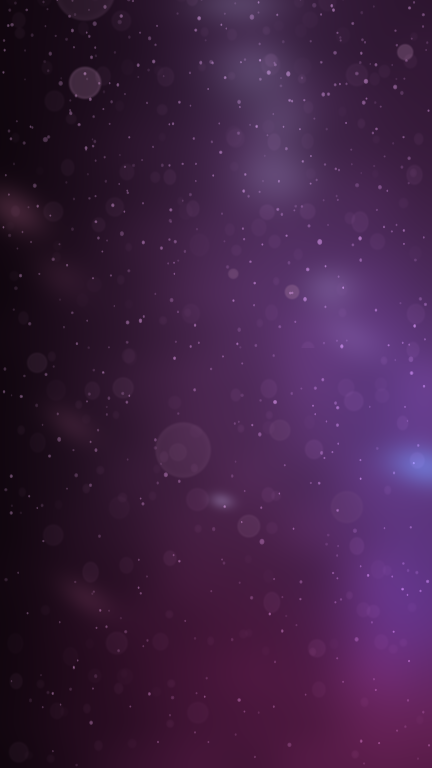
This background is drawn by a Shadertoy shader. Its source:

```glsl
// Violet nebula haze with soft blue glows, bokeh discs and drifting dust.

const vec3 SHADOW = vec3(0.055, 0.018, 0.048);
const vec3 PLUM_LOW = vec3(0.275, 0.083, 0.225);
const vec3 PLUM_MID = vec3(0.290, 0.140, 0.290);
const vec3 PLUM_HIGH = vec3(0.180, 0.085, 0.190);
const vec3 MIST = vec3(0.10, 0.12, 0.13);
const vec3 VIOLET = vec3(0.08, 0.08, 0.22);
const vec3 ROSE = vec3(0.17, 0.10, 0.13);
const vec3 AZURE = vec3(0.05, 0.20, 0.25);
const vec3 DISC_TINT = vec3(0.62, 0.45, 0.60);
const vec3 DUST_TINT = vec3(0.80, 0.62, 0.82);
const float SMUDGE_TILT = -0.55;
const int DUST_LAYERS = 4;
const int BOKEH_LAYERS = 3;

// Large bokeh: centre, radius, strength (units of canvas width)
const int DISC_COUNT = 12;
const vec4 DISCS[DISC_COUNT] = vec4[](
    vec4(0.424, 0.736, 0.064, 0.16), vec4(0.412, 0.731, 0.020, 0.10),
    vec4(0.197, 1.586, 0.037, 0.38), vec4(0.938, 1.657, 0.018, 0.45),
    vec4(0.676, 1.102, 0.016, 0.50), vec4(0.540, 1.144, 0.011, 0.40),
    vec4(0.576, 0.560, 0.026, 0.20), vec4(0.803, 0.604, 0.037, 0.11),
    vec4(0.648, 0.782, 0.024, 0.15), vec4(0.285, 0.880, 0.024, 0.12),
    vec4(0.086, 0.938, 0.023, 0.14), vec4(0.197, 1.800, 0.070, 0.17));

vec3 hash3(vec2 cell) {
    vec3 q = fract(cell.xyx * vec3(0.1031, 0.1030, 0.0973));
    q += dot(q, q.yxz + 33.33);
    return fract((q.xxy + q.yzz) * q.zyx);
}

float noise(vec2 p) {
    vec2 i = floor(p), f = fract(p);
    f = f * f * (3.0 - 2.0 * f);
    return mix(mix(hash3(i).x, hash3(i + vec2(1, 0)).x, f.x),
               mix(hash3(i + vec2(0, 1)).x, hash3(i + vec2(1, 1)).x, f.x), f.y);
}

float glow(vec2 p, vec2 center, vec2 size, float tilt) {
    vec2 d = p - center;
    float c = cos(tilt), s = sin(tilt);
    d = vec2(c * d.x + s * d.y, c * d.y - s * d.x) / size;
    return exp(-dot(d, d));
}

// Translucent disc with a slightly brighter rim
float disc(float dist, float radius, float blur) {
    float body = 1.0 - smoothstep(radius - blur, radius + blur, dist);
    return body * (0.75 + 0.25 * smoothstep(0.75, 1.0, dist / radius));
}

// One jittered disc per grid cell; "keep" is the share of cells filled
float scatter(vec2 p, float cells, float keep, vec2 radii, float blur, float seed) {
    vec2 g = p * cells, cell = floor(g);
    vec3 place = hash3(cell + seed), look = hash3(cell + seed + 57.0);
    float radius = mix(radii.x, radii.y, look.x * look.x);
    float margin = min(0.45, (radius + blur) * cells * 1.3);
    vec2 d = (g - cell - mix(vec2(margin), vec2(1.0 - margin), place.xy)) / cells;
    d.x *= 1.0 + 0.3 * look.y;
    return step(place.z, keep) * disc(length(d), radius, blur) * mix(0.25, 1.0, look.z);
}

vec3 haze(vec2 p) {
    // Dark left side fading into plum
    vec3 plum = mix(PLUM_LOW, PLUM_MID, smoothstep(0.2, 0.75, p.y));
    plum = mix(plum, PLUM_HIGH, smoothstep(0.9, 1.72, p.y));
    vec3 col = mix(SHADOW, plum, smoothstep(-0.1, 0.6, p.x));

    // Broad light along the upper column and right side
    col += vec3(0.07, 0.06, 0.10) * glow(p, vec2(0.61, 1.50), vec2(0.21, 0.40), 0.0);
    col += vec3(0.06, 0.05, 0.12) * glow(p, vec2(0.76, 1.04), vec2(0.30, 0.30), 0.0);
    col += VIOLET * glow(p, vec2(0.97, 0.72), vec2(0.25, 0.35), 0.0);
    col += VIOLET * glow(p, vec2(0.97, 0.35), vec2(0.19, 0.18), 0.5);
    col += vec3(0.12, 0.04, 0.09) * glow(p, vec2(1.0, 0.12), vec2(0.32, 0.20), 0.0);

    // Pale blue patches
    col += MIST * glow(p, vec2(0.59, 1.61), vec2(0.10, 0.08), 0.0);
    col += MIST * 0.7 * glow(p, vec2(0.65, 1.49), vec2(0.08, 0.07), 0.0);
    col += MIST * glow(p, vec2(0.64, 1.37), vec2(0.09, 0.07), 0.0);
    col += MIST * glow(p, vec2(0.55, 1.77), vec2(0.11, 0.05), 0.0);
    col += MIST * 0.9 * glow(p, vec2(0.764, 1.111), vec2(0.065, 0.050), 0.0);
    col += MIST * 0.5 * glow(p, vec2(0.81, 1.00), vec2(0.08, 0.05), SMUDGE_TILT);
    col += AZURE * glow(p, vec2(0.985, 0.697), vec2(0.085, 0.045), -0.2);
    col += MIST * 1.4 * glow(p, vec2(0.514, 0.618), vec2(0.028, 0.018), -0.2);

    // Tilted rose smudges
    col += ROSE * glow(p, vec2(0.035, 1.290), vec2(0.075, 0.045), SMUDGE_TILT);
    col += ROSE * 0.5 * glow(p, vec2(0.165, 0.795), vec2(0.065, 0.035), SMUDGE_TILT);
    col += ROSE * 0.5 * glow(p, vec2(0.200, 0.395), vec2(0.070, 0.035), SMUDGE_TILT);
    col += ROSE * 0.3 * glow(p, vec2(0.140, 1.140), vec2(0.070, 0.045), SMUDGE_TILT);
    return col * (0.92 + 0.16 * noise(p * vec2(7.0, 9.0)));
}

void mainImage(out vec4 fragColor, in vec2 fragCoord) {
    vec2 p = fragCoord / iResolution.x;
    float pixel = 1.0 / iResolution.x;
    float upper = smoothstep(0.9, 1.6, p.y);
    vec3 col = haze(p);

    for (int i = 0; i < DISC_COUNT; i++) {
        vec4 b = DISCS[i];
        col = mix(col, DISC_TINT, b.w * disc(length(p - b.xy), b.z, 0.0015 + pixel));
    }
    for (int i = 0; i < BOKEH_LAYERS; i++) {
        float k = float(i);
        col += DISC_TINT * 0.09 * scatter(p, 6.0 + 3.0 * k, 0.35 + 0.15 * upper,
            vec2(0.008, 0.026), 0.002 + pixel, 11.0 + 31.0 * k);
    }
    for (int i = 0; i < DUST_LAYERS; i++) {
        float k = float(i);
        col += DUST_TINT * 0.6 * scatter(p, 11.0 + 5.0 * k, 0.16 + 0.22 * upper,
            vec2(0.0015, 0.0065 - 0.001 * k), 0.0012 + 0.5 * pixel, 101.0 + 17.0 * k);
    }
    fragColor = vec4(col, 1.0);
}
```
